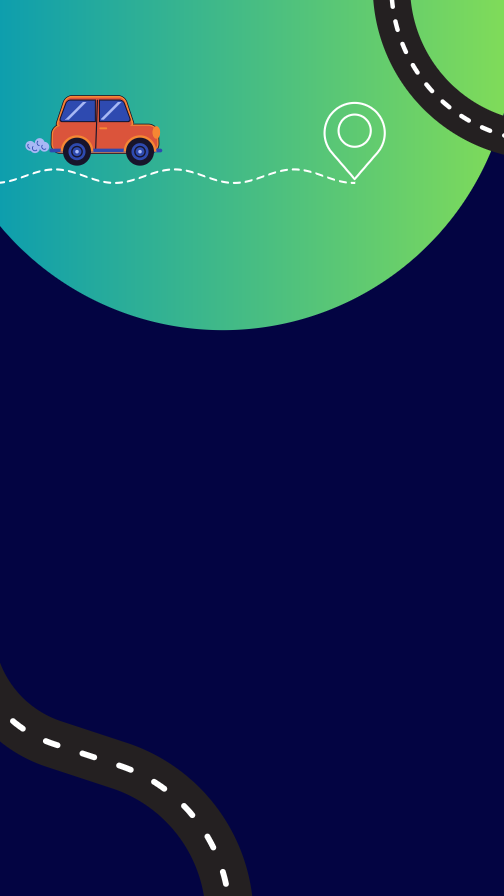
Give the GLSL for this background, as a WebGL 1 fragment shader.

```glsl
precision highp float;
// Travel poster: gradient disc with a small car, a dashed route and a map pin, plus two curving roads on navy.
uniform vec2 u_resolution;

#define CANVAS vec2(432.0, 768.0)  // canvas size in design units
#define DISC vec3(191.0, 34.0, 249.0)  // centre and radius
#define NAVY vec3(0.01, 0.015, 0.26)
#define ASPHALT vec3(0.14, 0.125, 0.13)
#define TEAL vec3(0.055, 0.62, 0.68)
#define LIME vec3(0.50, 0.86, 0.35)
#define CAR_RED vec3(0.86, 0.33, 0.23)
#define ORANGE vec3(0.96, 0.53, 0.20)
#define INK vec3(0.09, 0.08, 0.17)
#define BLUE vec3(0.18, 0.29, 0.69)
#define LAVENDER vec3(0.66, 0.72, 0.96)

float unitsPerPixel;

void paint(inout vec3 col, vec3 ink, float dist) {
  col = mix(col, ink, clamp(0.5 - dist / unitsPerPixel, 0.0, 1.0));
}

// Rounded box whose half width grows downwards by taper.
float taperedBox(vec2 p, vec2 halfSize, float taper, float radius) {
  vec2 q = abs(p) - halfSize + radius;
  q.x -= taper * p.y;
  return length(max(q, 0.0)) + min(max(q.x, q.y), 0.0) - radius;
}

float segment(vec2 p, vec2 a, vec2 b) {
  vec2 d = b - a;
  return length(p - a - d * clamp(dot(p - a, d) / dot(d, d), 0.0, 1.0));
}

// Disc narrowing to a point at a given depth below its centre.
float teardrop(vec2 p, float radius, float depth) {
  p.x = abs(p.x);
  float b = radius / depth;
  float a = sqrt(1.0 - b * b);
  float k = dot(p, vec2(-b, a));
  if (k < 0.0) return length(p) - radius;
  if (k > a * depth) return length(p - vec2(0.0, depth));
  return dot(p, vec2(a, b)) - radius;
}

// Repeated capsules along a path; path = (distance along, offset across).
float dashes(vec2 path, float period, float halfLength, float radius) {
  float s = abs(mod(path.x + 0.5 * period, period) - 0.5 * period);
  return length(vec2(max(s - halfLength + radius, 0.0), path.y)) - radius;
}

// Corner road: a single arc.
vec2 cornerRoad(vec2 p) {
  vec2 q = p - vec2(468.2, -11.6);
  float radius = 132.7;
  return vec2(radius * atan(q.y, -q.x), length(q) - radius);
}

// Lower road: arc, straight joint, opposite arc.
vec2 windingRoad(vec2 p) {
  float slope = 0.318, r1 = 105.0, r2 = 137.5;
  vec2 c1 = vec2(79.0, 538.0), c2 = vec2(59.3, 786.8);
  vec2 tangent = vec2(cos(slope), sin(slope));
  vec2 normal = vec2(tangent.y, -tangent.x);
  vec2 start = c1 - r1 * normal;
  float len = dot(c2 + r2 * normal - start, tangent);
  float along = dot(p - start, tangent);
  vec2 q = p - c1, w = p - c2;
  if (p.y < c1.y) return vec2(0.0, 1000.0);
  if (along < 0.0) return vec2(r1 * (slope - atan(-q.x, q.y)), r1 - length(q));
  if (along > len) return vec2(len + r2 * (atan(w.x, -w.y) - slope), length(w) - r2);
  return vec2(along, dot(p - start, normal));
}

void paintCar(inout vec3 col, vec2 p) {
  // Exhaust puffs
  for (int i = 0; i < 4; i++) {
    float k = float(i);
    vec2 q = p - vec2(26.0 + 4.0 * k, 125.0 + 2.5 * sin(k * 2.2));
    paint(col, LAVENDER, length(q) - 4.2);
    paint(col, BLUE, max(abs(length(q) - 2.2) - 0.35, q.x - q.y));
  }
  // Shell: cabin and body with a shared outline
  float cabin = taperedBox(p - vec2(81.5, 96.0), vec2(30.5, 14.5), 0.33, 6.0);
  float body = taperedBox(p - vec2(90.0, 119.0), vec2(46.5, 13.0), 0.03, 9.0);
  float shell = min(cabin, body);
  paint(col, INK, shell);
  paint(col, ORANGE, shell + 0.7);
  paint(col, CAR_RED, min(cabin + 2.2, body + 1.8));
  // Windows with slanted reflections
  float glass = taperedBox(p - vec2(81.5, 95.0), vec2(27.0, 8.8), 0.37, 2.5);
  glass = max(glass, 2.2 - abs(p.x - 83.5));
  paint(col, INK, glass - 0.9);
  paint(col, BLUE, glass);
  float glint = abs(mod(p.x + p.y - 145.0, 30.0) - 15.0) * 0.7 - 1.1;
  paint(col, LAVENDER, max(glint, glass + 1.2));
  // Door seam, handle, lamp and bumper
  paint(col, INK, segment(p, vec2(83.5, 86.0), vec2(82.0, 128.0)) - 0.5);
  paint(col, ORANGE, segment(p, vec2(86.0, 110.0), vec2(91.0, 110.0)) - 0.8);
  paint(col, ORANGE, length((p - vec2(134.0, 113.5)) * vec2(1.3, 0.8)) - 4.3);
  paint(col, BLUE, segment(p, vec2(44.0, 129.0), vec2(137.5, 129.0)) - 1.6);
  // Wheels
  for (int i = 0; i < 2; i++) {
    vec2 q = p - vec2(66.0 + 54.0 * float(i), 130.0);
    float r = length(q);
    paint(col, ORANGE, max(r - 14.0, q.y));
    paint(col, INK, r - 12.0);
    paint(col, BLUE, r - 7.3);
    paint(col, INK, abs(r - 4.4) - 0.6);
    paint(col, LAVENDER, r - 1.5);
  }
}

void main() {
  vec2 p = gl_FragCoord.xy / u_resolution * CANVAS;
  p.y = CANVAS.y - p.y;  // measured down from the top edge
  unitsPerPixel = CANVAS.y / u_resolution.y;
  vec3 col = NAVY;
  paint(col, mix(TEAL, LIME, p.x / CANVAS.x), length(p - DISC.xy) - DISC.z);

  // Roads with centre markings
  vec2 corner = cornerRoad(p), winding = windingRoad(p);
  paint(col, ASPHALT, min(abs(corner.y) - 16.0, abs(winding.y) - 20.5));
  paint(col, vec3(1.0), dashes(corner - vec2(13.7, 0.0), 20.25, 5.6, 1.9));
  paint(col, vec3(1.0), dashes(winding + vec2(2.0, 0.0), 33.1, 7.8, 2.5));

  // Dashed wavy route and map pin
  float wave = p.y - 151.0 + 5.8 * cos((p.x - 47.0) * 0.0613);
  paint(col, vec3(1.0), max(dashes(vec2(p.x - 1.0, wave), 10.1, 3.4, 0.9), p.x - 304.5));
  vec2 pin = p - vec2(304.0, 114.0);
  float outline = min(abs(teardrop(pin, 25.8, 39.5)), abs(length(pin + vec2(0.0, 2.0)) - 13.8));
  paint(col, vec3(1.0), outline - 0.9);

  paintCar(col, p);
  gl_FragColor = vec4(col, 1.0);
}
```
